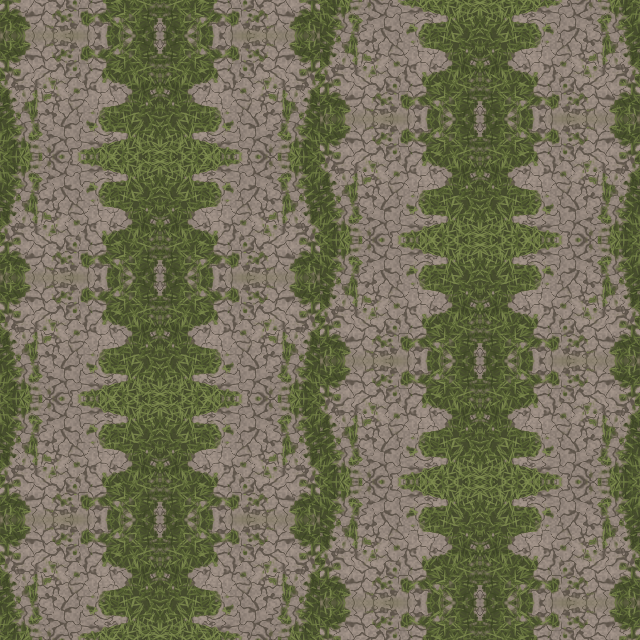
This texture is drawn by a Shadertoy shader. Its source:

```glsl
// Cracked dry soil with mirrored bands of patchy grass, two offset columns of tiles.

const float COLUMN_WIDTH = 0.5;
const float ROW_PERIOD = 0.378;
const vec2 AXIS_HEIGHT = vec2(0.566, 0.436);   // mirror axis of even and odd columns
const float CRACK_SCALE = 47.0;
const float BLADE_CELL = 0.0105;
const float BLADE_HALF_LENGTH = 0.0080;
const float BLADE_HALF_WIDTH = 0.0013;
const int BLADE_LAYERS = 3;
const vec3 SOIL = vec3(0.61, 0.555, 0.515);
const vec3 CRACK = vec3(0.29, 0.26, 0.22);
const vec3 PEBBLE = vec3(0.76, 0.72, 0.67);
const vec3 OLIVE = vec3(0.46, 0.45, 0.31);
const vec3 GRASS_DARK = vec3(0.23, 0.26, 0.14);
const vec3 GRASS_MID = vec3(0.36, 0.41, 0.21);
const vec3 GRASS_LIGHT = vec3(0.50, 0.55, 0.31);

float hash(vec2 p) {
    return fract(sin(dot(p, vec2(127.1, 311.7))) * 43758.5453);
}

vec2 hash2(vec2 p) {
    return vec2(hash(p), hash(p + 57.3));
}

float noise(vec2 p) {
    vec2 i = floor(p), f = fract(p);
    f = f * f * (3.0 - 2.0 * f);
    return mix(mix(hash(i), hash(i + vec2(1, 0)), f.x),
               mix(hash(i + vec2(0, 1)), hash(i + vec2(1, 1)), f.x), f.y);
}

float fbm(vec2 p) {
    float sum = 0.0, amp = 0.5;
    for (int i = 0; i < 4; i++) {
        sum += amp * noise(p);
        p = p * 2.03 + 17.0;
        amp *= 0.5;
    }
    return sum / 0.9375;
}

// Folded tile: x runs from column centre to edge, y from one mirror axis to the next
vec2 foldTile(vec2 p) {
    float column = floor(p.x / COLUMN_WIDTH);
    float axis = mod(column, 2.0) < 0.5 ? AXIS_HEIGHT.x : AXIS_HEIGHT.y;
    vec2 t = vec2(p.x / COLUMN_WIDTH, (p.y - axis) / ROW_PERIOD + 0.5);
    return abs(fract(t) - 0.5) * vec2(COLUMN_WIDTH, ROW_PERIOD);
}

// Grass cover from 0 to 1: central band, column edge, loose tufts
float grassDensity(vec2 q) {
    float bandWidth = 0.040 + 0.044 * (1.0 - smoothstep(0.060, 0.085, q.y))
        + 0.056 * smoothstep(0.102, 0.114, q.y) * (1.0 - smoothstep(0.142, 0.158, q.y))
        + 0.080 * smoothstep(0.155, 0.182, q.y);
    float band = min((bandWidth - q.x) / 0.022, 0.75);
    float edgeWidth = 0.034 + 0.045 * smoothstep(0.155, 0.189, q.y);
    float edge = min((edgeWidth - 0.5 * COLUMN_WIDTH + q.x) / 0.055, 0.8);
    vec2 tuftOffset = (q - vec2(0.150, 0.026)) / vec2(0.050, 0.016);
    float tufts = 0.05 - 0.6 * dot(tuftOffset, tuftOffset);
    float clumps = fbm(q * 48.0 + 3.7) - 0.5 + 0.35 * (noise(q * 150.0) - 0.5);
    float field = max(max(band, edge), max(tufts, -0.72));
    return smoothstep(-0.3, 0.55, field + 2.4 * clumps);
}

// Cracked ground with grain and a few pebbles
vec3 soilColor(vec2 q, float px) {
    vec2 p = q * CRACK_SCALE + 0.55 * vec2(noise(q * 130.0), noise(q * 130.0 + 31.0));
    vec2 cell = floor(p);
    float nearest = 9.0, second = 9.0;
    for (int j = -1; j <= 1; j++)
    for (int i = -1; i <= 1; i++) {
        vec2 c = cell + vec2(i, j);
        float d = length(c + hash2(c) - p);
        second = min(second, max(d, nearest));
        nearest = min(nearest, d);
    }
    float crackWidth = 0.11 * noise(q * 42.0 + 9.0) + 0.03;
    float soft = px * CRACK_SCALE;
    float crack = 1.0 - smoothstep(crackWidth - soft, crackWidth + soft, second - nearest);
    vec3 col = SOIL * (0.91 + 0.09 * noise(q * 24.0) + 0.18 * (noise(q * 380.0) - 0.45));
    col = mix(col, CRACK, 0.72 * crack);
    vec2 stoneCell = floor(q * 90.0);
    vec2 stone = fract(q * 90.0) - 0.3 - 0.4 * hash2(stoneCell);
    float size = 0.22 * step(0.985, hash(stoneCell + 8.1));
    return mix(col, PEBBLE, step(0.01, size) * (1.0 - smoothstep(size - 0.08, size + 0.08, length(stone))));
}

void mainImage(out vec4 fragColor, in vec2 fragCoord) {
    float px = 1.0 / iResolution.y;
    vec2 q = foldTile(fragCoord * px);
    float density = grassDensity(q);

    // Blurred olive streak lying on the mirror axis
    float smear = exp(-pow(q.y / 0.009, 2.0)) * smoothstep(0.09, 0.13, q.x) * (0.4 + 0.6 * noise(q * 30.0));
    density *= 1.0 - 0.5 * smear;

    // Soil, then the shaded undergrowth
    vec3 col = mix(soilColor(q, px), OLIVE, 0.6 * smear);
    col = mix(col, OLIVE, 0.45 * smoothstep(0.0, 0.4, density));
    col = mix(col, GRASS_DARK, 0.85 * smoothstep(0.15, 1.0, density));

    // Brighter turf at the far axis, darker along the centre and column edge
    float lush = smoothstep(0.09, 0.18, q.y) * (1.0 - smoothstep(0.10, 0.17, q.x));
    float shade = (1.0 - smoothstep(0.01, 0.05, q.x)) * (1.0 - lush) + smoothstep(0.20, 0.25, q.x);
    float tone = 0.12 + 0.22 * lush - 0.20 * shade + 0.5 * (noise(q * 60.0) - 0.5);

    // Scattered tapering blades
    for (int layer = 0; layer < BLADE_LAYERS; layer++) {
        vec2 offset = vec2(0.37, 0.61) * float(layer);
        vec2 cell = floor(q / BLADE_CELL + offset);
        for (int j = -1; j <= 1; j++)
        for (int i = -1; i <= 1; i++) {
            vec2 c = cell + vec2(i, j);
            vec2 seed = c + 19.7 * float(layer);
            vec2 d = q - (c + hash2(seed) - offset) * BLADE_CELL;
            float angle = 6.2832 * hash(seed + 4.4);
            vec2 dir = vec2(cos(angle), sin(angle));
            float along = clamp(dot(d, dir), -BLADE_HALF_LENGTH, BLADE_HALF_LENGTH);
            float width = BLADE_HALF_WIDTH * (1.0 - 0.6 * abs(along) / BLADE_HALF_LENGTH);
            float pick = hash(seed + 11.9);
            float cover = clamp(0.5 + (width - length(d - along * dir)) / px, 0.0, 1.0);
            cover *= smoothstep(pick - 0.1, pick + 0.15, density * 1.2 - 0.12);
            float light = clamp(hash(seed + 23.5) + tone, 0.0, 1.0);
            vec3 blade = mix(mix(GRASS_DARK, GRASS_MID, min(light * 2.0, 1.0)), GRASS_LIGHT, max(light * 2.0 - 1.0, 0.0));
            col = mix(col, blade, 0.9 * cover);
        }
    }
    fragColor = vec4(col, 1.0);
}
```
